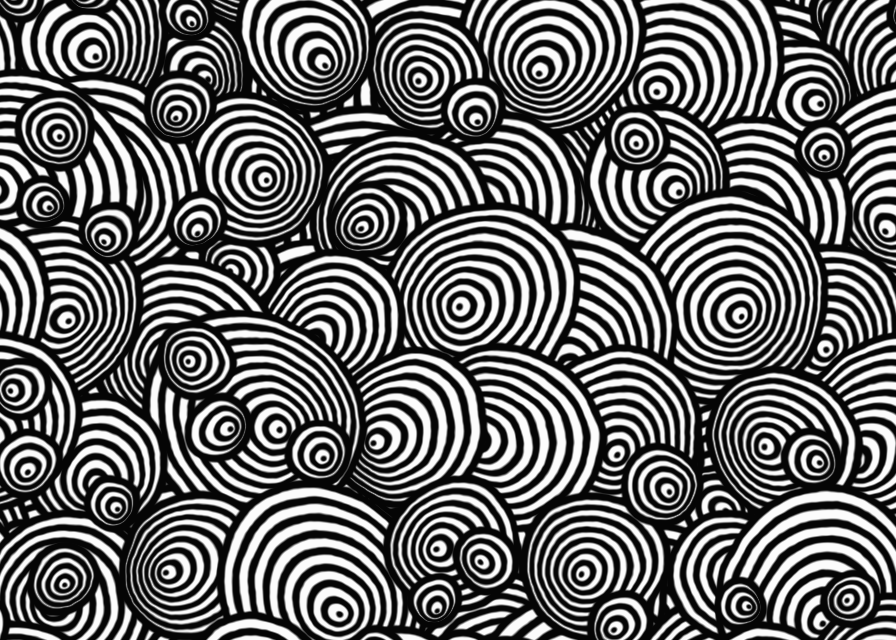
A WebGL 2 fragment shader for this pattern:

```glsl
#version 300 es
precision highp float;
// Hand-inked overlapping discs filled with rings that crowd toward an off-centre focus.
// Staggered, jittered grids are painted back to front: large backing discs first,
// then mixed discs and small ones, with lower rows covering the rows above.

uniform vec2 u_resolution;
out vec4 fragColor;

// Lengths are fractions of the canvas height.
const vec3 INK = vec3(0.02);
const vec3 PAPER = vec3(0.99);
const float SOFTNESS = 0.0022;        // half width of a blurred ink edge
const float RIM_HALF = 0.0058;        // half width of a disc outline
const float LINE_BASE = 0.0021;       // ring half width = base + share * spacing
const float LINE_SHARE = 0.15;
const float SPACING_BASE = 0.0125;    // ring spacing = base + growth * radius
const float SPACING_GROWTH = 0.04;
const float WOBBLE = 0.0042;          // sway of the pen
const float TREMBLE = 0.0011;         // roughness of the line edges
const float LUMPINESS = 0.045;        // departure of discs from a true circle
const vec2 FOCUS_SHIFT = vec2(0.2, 0.5);
const float FOCUS_SPREAD = 1.5;       // swing of the focus about straight down
const float SMALL_CHANCE = 0.58;
const float PI = 3.14159265;
const int LAYERS = 4;

vec4 hash4(vec3 q) {
    vec4 h = fract(q.xyzx * vec4(0.1031, 0.1030, 0.0973, 0.1099));
    h += dot(h, h.wzxy + 33.33);
    return fract((h.xxyz + h.yzzw) * h.zywx);
}

vec2 noise2(vec2 p) {
    vec2 i = floor(p), f = fract(p);
    f = f * f * (3.0 - 2.0 * f);
    vec2 a = hash4(vec3(i, 91.0)).xy;
    vec2 b = hash4(vec3(i + vec2(1, 0), 91.0)).xy;
    vec2 c = hash4(vec3(i + vec2(0, 1), 91.0)).xy;
    vec2 d = hash4(vec3(i + vec2(1, 1), 91.0)).xy;
    return mix(mix(a, b, f.x), mix(c, d, f.x), f.y) - 0.5;
}

// Returns (ink, coverage) of one disc; d is measured from its centre.
vec2 ringedDisc(vec2 d, float radius, vec4 rnd, float soft) {
    d += LUMPINESS * radius * sin(2.2 * d.yx / radius + 2.0 * PI * rnd.xy);
    float angle = -0.5 * PI + FOCUS_SPREAD * (2.0 * rnd.z - 1.0);
    float shift = mix(FOCUS_SHIFT.x, FOCUS_SHIFT.y, rnd.w);
    vec2 focus = shift * radius * vec2(cos(angle), sin(angle));

    // Solve for the nested circle through d: t = 0 at the focus, 1 at the rim.
    vec2 axis = -focus;
    d -= focus;
    float along = dot(d, axis);
    float k = radius * radius - dot(axis, axis);
    float t = (sqrt(along * along + k * dot(d, d)) - along) / k;
    vec2 normal = (d - t * axis) / max(t * radius, 1e-5);
    float stretch = radius + dot(normal, axis);   // distance per unit of t

    float rings = max(3.0, round(radius / (SPACING_BASE + SPACING_GROWTH * radius)));
    float spacing = stretch / rings;
    float level = t * rings;
    float lineDist = abs(level - round(level)) * spacing;
    float rimDist = (t - 1.0) * stretch;
    float edge = min(lineDist - LINE_BASE - LINE_SHARE * spacing, abs(rimDist) - RIM_HALF);
    float ink = rimDist > 0.0 ? 1.0 : 1.0 - smoothstep(-soft, soft, edge);
    float cover = 1.0 - smoothstep(-soft, soft, rimDist - RIM_HALF);
    return vec2(ink, cover);
}

// Paints one grid of discs over the ink below, in an order shared by all cells.
float paintLayer(float ink, vec2 p, int layer, float soft) {
    bool small = layer % 2 == 1;
    bool backing = layer == 0;
    float cell = small ? 0.18 : (backing ? 0.19 : 0.2);
    float jitter = small ? 0.8 : (backing ? 0.4 : 0.5);
    vec2 radii = small ? vec2(0.036, 0.06) : (backing ? vec2(0.165, 0.19) : vec2(0.085, 0.175));
    float seed = 17.0 * float(layer) + 5.0;
    vec2 g = p / cell + 20.0;

    for (int j = 1; j >= -1; j--) {
        float row = floor(g.y) + float(j);
        vec4 rowRnd = hash4(vec3(row, 7.0, seed));
        float stagger = 0.5 * mod(row, 2.0);
        float order = rowRnd.x < 0.5 ? -1.0 : 1.0;
        for (int i = -1; i <= 1; i++) {
            float column = floor(g.x - stagger) + order * float(i);
            vec4 place = hash4(vec3(column, row, seed));
            if (small && place.w > SMALL_CHANCE) continue;
            vec2 centre = vec2(column + stagger, row) + 0.5 + jitter * (place.xy - 0.5);
            float radius = mix(radii.x, radii.y, place.z);
            vec4 shape = hash4(vec3(column, row, seed + 8.0));
            vec2 disc = ringedDisc((g - centre) * cell, radius, shape, soft);
            ink = mix(ink, disc.x, disc.y);
        }
    }
    return ink;
}

void main() {
    vec2 p = gl_FragCoord.xy / u_resolution.y;
    float soft = max(SOFTNESS, 0.7 / u_resolution.y);
    p += WOBBLE * noise2(p * 28.0) + TREMBLE * noise2(p * 120.0 + 40.0);

    float ink = 1.0;
    for (int layer = 0; layer < LAYERS; layer++) {
        ink = paintLayer(ink, p, layer, soft);
    }
    fragColor = vec4(mix(PAPER, INK, ink), 1.0);
}
```
